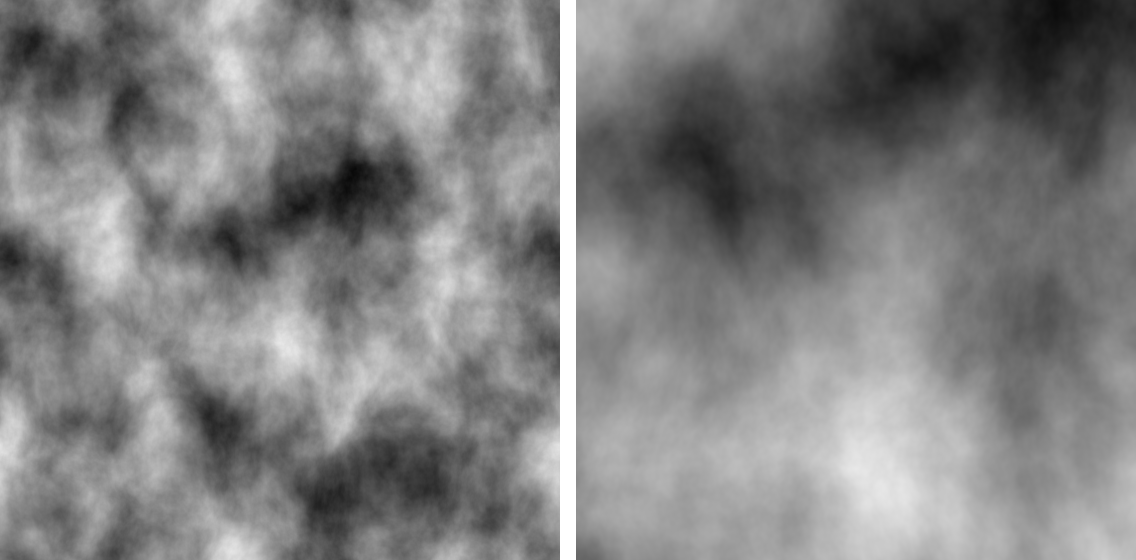
Left, the full canvas; right, a detail of the centre.
Reproduce this texture procedurally as a three.js fragment shader.

```glsl
// Seamless grey cloud texture: soft, billowing fractal gradient noise.
varying vec2 vUv;

const vec2 BASE_CELLS = vec2(5.0, 4.0);  // whole repeats, so the tile wraps
const int OCTAVES = 7;
const float GAIN = 0.52;                 // strength of each finer octave
const float MEAN_GREY = 0.512;
const float CONTRAST = 0.58;
const float WARP = 0.022;                // sideways drift of the billows
const float SEED = 3.7;
const float TAU = 6.2831853;

float hash(vec2 cell, float seed) {
  return fract(sin(dot(cell, vec2(12.9898, 78.233)) + seed * 37.719) * 43758.5453);
}

// Unit gradient at a lattice corner, wrapped to the period
vec2 cornerGradient(vec2 corner, vec2 period, float seed) {
  vec2 wrapped = floor(mod(corner + 0.5, period));
  float angle = TAU * hash(wrapped, seed);
  return vec2(cos(angle), sin(angle));
}

// Periodic gradient noise, centred on zero
float gradientNoise(vec2 p, vec2 period, float seed) {
  vec2 cell = floor(p);
  vec2 f = p - cell;
  vec2 blend = f * f * f * (f * (f * 6.0 - 15.0) + 10.0);
  vec2 right = vec2(1.0, 0.0);
  vec2 up = vec2(0.0, 1.0);
  float a = dot(cornerGradient(cell, period, seed), f);
  float b = dot(cornerGradient(cell + right, period, seed), f - right);
  float c = dot(cornerGradient(cell + up, period, seed), f - up);
  float d = dot(cornerGradient(cell + 1.0, period, seed), f - 1.0);
  return mix(mix(a, b, blend.x), mix(c, d, blend.x), blend.y);
}

// Octaves are shifted so that their lattices do not line up
float clouds(vec2 uv) {
  float sum = 0.0;
  float amplitude = 1.0;
  vec2 period = BASE_CELLS;
  for (int i = 0; i < OCTAVES; i++) {
    float seed = SEED + float(i);
    vec2 shift = vec2(hash(vec2(1.0, 2.0), seed), hash(vec2(2.0, 1.0), seed));
    sum += amplitude * gradientNoise(uv * period + shift, period, seed);
    amplitude *= GAIN;
    period *= 2.0;
  }
  return sum;
}

void main() {
  // Gentle periodic warp varies the roughness from place to place
  vec2 warpCells = BASE_CELLS + 2.0;
  vec2 drift = vec2(gradientNoise(vUv * warpCells, warpCells, SEED + 20.0),
                    gradientNoise(vUv * warpCells, warpCells, SEED + 30.0));
  float grey = MEAN_GREY + CONTRAST * clouds(vUv + WARP * drift);
  gl_FragColor = vec4(vec3(clamp(grey, 0.0, 1.0)), 1.0);
}
```
